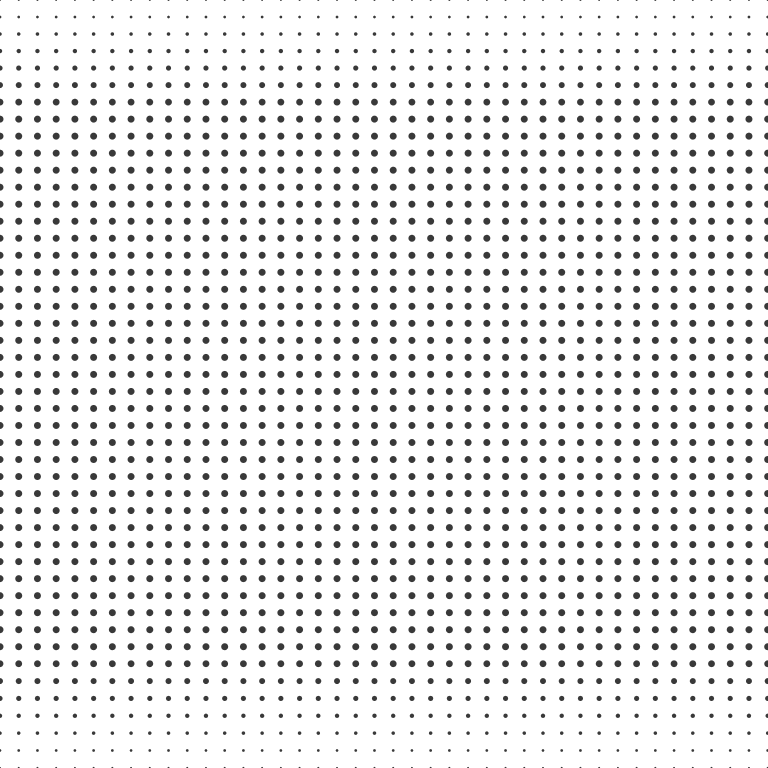
Give the GLSL for this pattern, as a Shadertoy shader.

```glsl
// Halftone grid of dark dots on white, shrinking toward the top and bottom edges.

#define COLUMN_STEP 0.02438
#define ROW_STEP 0.02216
#define LAST_ROW 45.0
#define TAIL_ROW 39.0
#define TAIL_STRETCH 0.00043
#define MIN_RADIUS 0.0012
#define MAX_RADIUS 0.0045
#define RADIUS_GROWTH 0.00053
#define INK vec3(0.225)
#define PAPER vec3(1.0)

// Distance of a row from the top; the last rows are slightly wider apart.
float rowDepth(float row) {
    return row * ROW_STEP + max(row - TAIL_ROW, 0.0) * TAIL_STRETCH;
}

// Dots grow with each row away from the nearer edge, up to a limit.
float dotRadius(float row) {
    float rowsFromEdge = max(min(row, LAST_ROW - row), 0.0);
    return min(MIN_RADIUS + RADIUS_GROWTH * rowsFromEdge, MAX_RADIUS);
}

void mainImage(out vec4 fragColor, in vec2 fragCoord) {
    float pixel = 1.0 / iResolution.y;
    vec2 point = fragCoord * pixel;
    point.y = 1.0 - point.y;

    // Nearest dot of the grid
    float column = floor(point.x / COLUMN_STEP + 0.5);
    float row = floor(point.y / ROW_STEP + 0.5);
    row -= step(rowDepth(row) - point.y, 0.5 * ROW_STEP) < 0.5 ? 1.0 : 0.0;
    row = min(row, LAST_ROW);
    vec2 center = vec2(column * COLUMN_STEP, rowDepth(row));

    // Smooth disc, one pixel wide at its rim
    float edge = length(point - center) - dotRadius(row);
    float coverage = clamp(0.5 - edge / pixel, 0.0, 1.0);

    fragColor = vec4(mix(PAPER, INK, coverage), 1.0);
}
```
